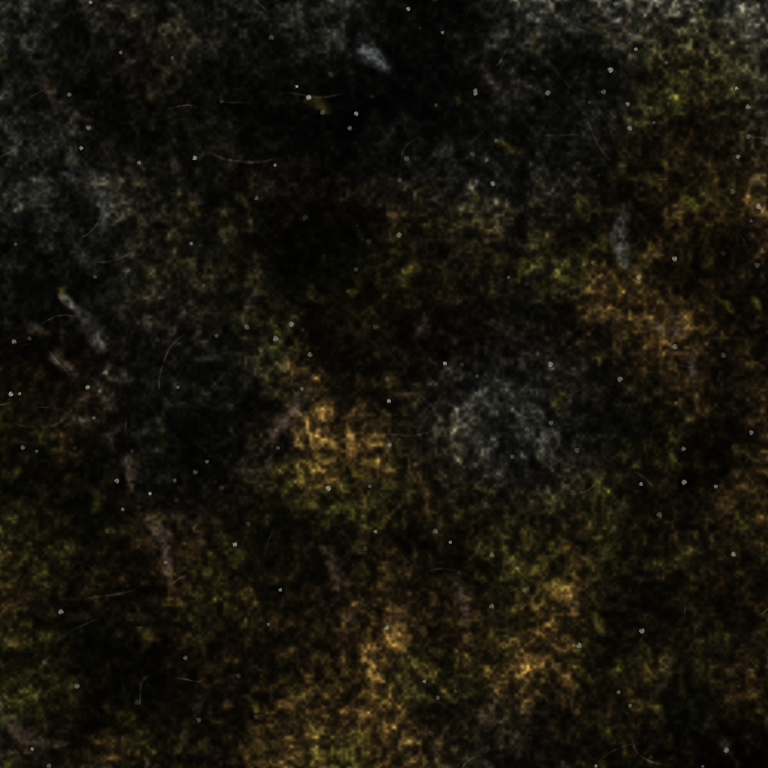
A three.js fragment shader for this texture:

```glsl
// Dark, damp forest litter: mottled soil and moss with curled roots, flakes and glints.
varying vec2 vUv;

const vec3 GREY_TINT  = vec3(1.00, 0.99, 0.84);
const vec3 BROWN_TINT = vec3(1.28, 0.98, 0.46);
const vec3 OLIVE_TINT = vec3(1.12, 1.06, 0.42);
const vec3 ROOT_PINK  = vec3(0.30, 0.25, 0.20);
const vec3 ROOT_COOL  = vec3(0.31, 0.33, 0.32);
const vec3 MOSS_FLAKE = vec3(0.27, 0.25, 0.09);
const vec3 PALE_HAIR  = vec3(0.27, 0.25, 0.20);
const vec3 GLINT      = vec3(0.62, 0.64, 0.60);

float hash(vec2 p) {
  vec3 q = fract(vec3(p.xyx) * 0.1031);
  q += dot(q, q.yzx + 33.33);
  return fract((q.x + q.y) * q.z);
}

float noise(vec2 p) {
  vec2 i = floor(p);
  vec2 f = fract(p);
  f = f * f * (3.0 - 2.0 * f);
  float low = mix(hash(i), hash(i + vec2(1.0, 0.0)), f.x);
  float high = mix(hash(i + vec2(0.0, 1.0)), hash(i + 1.0), f.x);
  return mix(low, high, f.y);
}

float fbm(vec2 p) {
  float sum = 0.0;
  float weight = 0.5;
  float total = 0.0;
  for (int i = 0; i < 5; i++) {
    sum += weight * noise(p);
    total += weight;
    weight *= 0.62;
    p = mat2(1.6, 1.2, -1.2, 1.6) * p + 17.3;
  }
  return sum / total;
}

// Bent, tapering sliver; equal half-length and width give a round dot.
float sliver(vec2 p, float angle, float bend, float halfLen, float width, float soft) {
  float c = cos(angle);
  float s = sin(angle);
  p = mat2(c, -s, s, c) * p;
  float t = p.y / halfLen;
  p.x -= bend * halfLen * (t * t - 0.3);
  float taper = sqrt(max(1.0 - t * t, 0.0));
  float edge = abs(p.x) - width * taper;
  return smoothstep(soft, -soft, edge) * smoothstep(1.0, 0.75, abs(t));
}

// Slivers on a jittered grid: x is the coverage, y a random tone.
vec2 scatter(vec2 uv, float cells, float density, float halfLen, float width,
             float soft, float swing, float seed) {
  vec2 home = floor(uv * cells);
  vec2 best = vec2(0.0);
  for (int j = -1; j <= 1; j++) {
    for (int i = -1; i <= 1; i++) {
      vec2 cell = home + vec2(float(i), float(j));
      vec2 key = cell + seed;
      if (hash(key + 3.7) > density) continue;
      vec2 jitter = vec2(hash(key + 11.1), hash(key + 23.9));
      vec2 p = uv - (cell + jitter) / cells;
      float angle = 0.2 + swing * (hash(key + 37.3) - 0.5);
      float bend = 1.1 * (hash(key + 51.7) - 0.5);
      float size = mix(0.55, 1.0, hash(key + 67.1));
      float cover = sliver(p, angle, bend, halfLen * size, width * size, soft);
      if (cover > best.x) best = vec2(cover, hash(key + 83.3));
    }
  }
  return best;
}

// Soil and moss: uneven brightness in layers, warmer toward the bottom.
vec3 ground(vec2 uv, float grain) {
  vec2 warp = vec2(fbm(uv * 6.0 + 40.0), fbm(uv * 6.0 + 70.0)) - 0.5;
  float patches = fbm((uv + 0.14 * warp) * 7.0 + 5.0);
  float crumbs = noise((uv + 0.03 * warp) * 85.0);
  float level = 4.8 * (patches - 0.5) + 1.3 * (crumbs - 0.5) + 2.0 * (grain - 0.5);
  float warmth = noise(uv * 4.5 + 91.0) + 0.6 * (0.5 - uv.y);
  float green = smoothstep(0.42, 0.68, fbm(uv * 9.0 + 130.0));
  vec3 tint = mix(BROWN_TINT, OLIVE_TINT, green);
  tint = mix(GREY_TINT, tint, smoothstep(0.15, 0.65, warmth));
  return 0.060 * exp(level) * tint;
}

void main() {
  vec2 uv = vUv;
  float grain = 0.6 * noise(uv * 150.0 + 7.0) + 0.4 * noise(uv * 250.0 + 60.0);
  vec3 color = ground(uv, grain);

  // Fibres wander a little and are rubbed away in places.
  vec2 wander = vec2(noise(uv * 24.0 + 9.0), noise(uv * 24.0 + 31.0)) - 0.5;
  vec2 bentUv = uv + 0.018 * wander;
  float wear = smoothstep(0.25, 0.7, noise(uv * 38.0 + 15.0)) * (0.55 + 0.9 * grain);

  vec2 hair = scatter(bentUv, 13.0, 0.45, 0.045, 0.0016, 0.0018, 4.0, 300.0);
  color = mix(color, PALE_HAIR * (0.5 + grain), hair.x * hair.y * wear * 0.7);

  vec2 flake = scatter(bentUv, 18.0, 0.30, 0.022, 0.007, 0.005, 2.4, 500.0);
  color = mix(color, MOSS_FLAKE * (0.4 + grain), flake.x * flake.y * wear * 0.8);

  vec2 root = scatter(bentUv, 7.0, 0.55, 0.075, 0.010, 0.006, 1.5, 700.0);
  vec3 rootColor = mix(ROOT_PINK, ROOT_COOL, smoothstep(0.4, 0.9, uv.y * root.y + 0.1));
  color = mix(color, rootColor * (0.4 + grain), root.x * mix(0.25, 0.9, root.y) * wear);

  // Tiny wet glints, most of them faint.
  vec2 glint = scatter(uv, 42.0, 0.16, 0.0042, 0.0032, 0.0016, 6.0, 900.0);
  color = mix(color, GLINT, glint.x * glint.y * glint.y * 0.8);

  gl_FragColor = vec4(color, 1.0);
}
```
